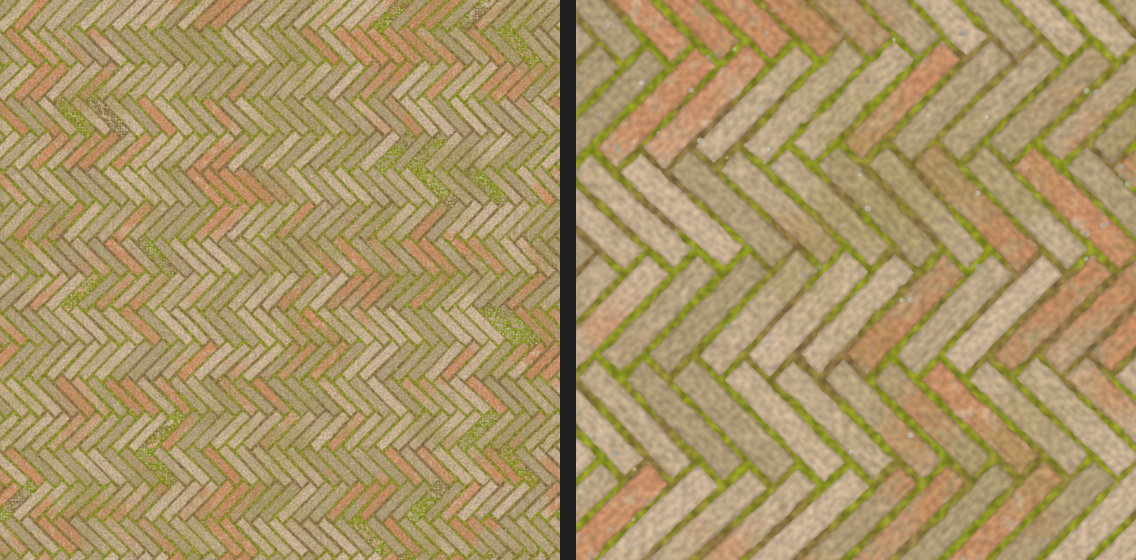
Left, the full canvas; right, a detail of the centre.
Give the GLSL for this texture, as a Shadertoy shader.

```glsl
// Weathered herringbone brick paving with mossy joints, red patches and gravel-filled gaps.

const vec2 REPEATS = vec2(34.0, 8.0);   // bricks across, zigzag rows down
const float TAU = 6.28319;

const vec3 TAN_BRICK  = vec3(0.67, 0.60, 0.46);
const vec3 PALE_BRICK = vec3(0.78, 0.69, 0.58);
const vec3 RED_BRICK  = vec3(0.77, 0.51, 0.34);
const vec3 OLIVE_FILM = vec3(0.61, 0.56, 0.34);
const vec3 SOIL       = vec3(0.54, 0.44, 0.27);
const vec3 MOSS       = vec3(0.53, 0.56, 0.14);
const vec3 GRAVEL     = vec3(0.76, 0.77, 0.71);

struct Brick {
    vec2 local;   // position along and across the brick
    vec2 id;
    float dist;   // signed distance to the brick edge
};

float hash(vec2 p) {
    vec3 q = fract(p.xyx * 0.1031);
    q += dot(q, q.yzx + 33.33);
    return fract((q.x + q.y) * q.z);
}

// Contribution of one lattice corner to the gradient noise.
float corner(vec2 cell, vec2 offset, float period) {
    float angle = TAU * hash(mod(cell, period) + period);
    return dot(vec2(cos(angle), sin(angle)), offset);
}

// Gradient noise that wraps over the unit square.
float noise(vec2 uv, float period) {
    vec2 p = uv * period, i = floor(p), f = p - i;
    vec2 s = f * f * f * (f * (f * 6.0 - 15.0) + 10.0);
    vec2 e = vec2(1.0, 0.0);
    float low  = mix(corner(i, f, period), corner(i + e, f - e, period), s.x);
    float high = mix(corner(i + e.yx, f - e.yx, period), corner(i + 1.0, f - 1.0, period), s.x);
    return mix(low, high, s.y);
}

float fbm(vec2 uv, float period) {
    float sum = 0.0, gain = 1.0;
    for (int i = 0; i < 4; i++) {
        sum += gain * noise(uv, period);
        period *= 2.0;
        gain *= 0.55;
    }
    return sum;
}

float boxDistance(vec2 p, vec2 halfSize) {
    vec2 d = abs(p) - halfSize;
    return length(max(d, 0.0)) + min(max(d.x, d.y), 0.0);
}

// Nearest brick leaning right (lean = 1) or left (lean = -1).
Brick findBrick(vec2 p, float lean, float shift) {
    vec2 cell = 1.0 / REPEATS;
    vec2 d = p - shift * cell;
    float row = floor(d.y / cell.y + 0.5);
    d.y -= row * cell.y;
    float column = floor((d.x - lean * d.y) / cell.x + 0.5);
    d.x -= column * cell.x;

    Brick brick;
    brick.id = mod(vec2(column, row), REPEATS) + (lean > 0.0 ? 0.0 : 50.0);
    brick.local = vec2(d.x + lean * d.y, d.x - lean * d.y) * 0.70711;
    vec2 halfSize = cell.yx * 0.35355;
    float tilt = 0.035 * (hash(brick.id + 7.0) - 0.5);
    vec2 q = brick.local + tilt * vec2(-brick.local.y, brick.local.x);
    float gap = halfSize.y * mix(0.12, 0.25, hash(brick.id + 13.0));
    float rounding = 0.0012;
    brick.dist = boxDistance(q, halfSize - gap - rounding) - rounding;
    return brick;
}

// Scattered round pebbles; returns their coverage.
float pebbles(vec2 uv, float count, float density, float pixel) {
    vec2 p = uv * count, cell = mod(floor(p), count);
    vec2 jitter = vec2(hash(cell + 3.0), hash(cell + 19.0)) - 0.5;
    float radius = mix(0.18, 0.38, hash(cell + 31.0));
    float d = length(fract(p) - 0.5 - 0.3 * jitter) - radius;
    float soft = pixel * count;
    return step(hash(cell + 43.0), density) * (1.0 - smoothstep(-soft, soft, d));
}

void mainImage(out vec4 fragColor, in vec2 fragCoord) {
    vec2 uv = fragCoord / iResolution.y;
    float pixel = 1.0 / iResolution.y;

    // Slightly uneven laying
    vec2 p = uv + 0.005 * vec2(noise(uv, 6.0), noise(uv + 0.37, 6.0)) + vec2(0.0, 0.02);
    Brick right = findBrick(p, 1.0, 0.0);
    Brick left = findBrick(p, -1.0, 0.5);
    Brick brick = right;
    if (left.dist < right.dist) brick = left;

    // Chipped edges
    float patches = fbm(uv, 5.0);
    float chips = fbm(uv, 80.0);
    float wear = hash(brick.id + 23.0);
    float dist = brick.dist + chips * mix(0.0007, 0.0022, wear * wear);
    float cover = 1.0 - smoothstep(-pixel, pixel, dist);

    // Brick colour: individual tone, red clusters and olive film
    float tone = hash(brick.id);
    float redness = smoothstep(0.5, 0.8, hash(brick.id + 61.0) + 0.65 * patches - 0.12);
    float film = smoothstep(-0.1, 0.7, fbm(uv + 0.41, 7.0) + 0.3 * chips);
    vec3 brickColor = mix(TAN_BRICK, PALE_BRICK, smoothstep(0.1, 0.9, tone + 0.35 * chips));
    brickColor = mix(brickColor, RED_BRICK, 0.75 * redness * smoothstep(-0.7, 0.3, chips + 0.2));
    brickColor = mix(brickColor, OLIVE_FILM, 0.6 * film);
    float streaks = noise(brick.local * vec2(1.0, 4.0) + brick.id * 0.37, 90.0);
    brickColor *= 1.0 + 0.09 * streaks + 0.16 * noise(uv, 240.0);
    brickColor *= mix(0.86, 1.0, smoothstep(0.0, 0.0025, -dist));

    // Joints of soil and moss
    float mossy = smoothstep(-0.35, 0.35, fbm(uv + 0.13, 14.0) + 0.15);
    vec3 jointColor = mix(SOIL, MOSS, mossy) * (1.0 + 0.35 * noise(uv, 190.0));

    // A few crumbled bricks filled with gravel
    float crumbled = step(0.955, wear) * smoothstep(-0.25, 0.1, chips + 0.1);
    vec3 color = mix(jointColor, brickColor, cover * (1.0 - 0.85 * crumbled));
    float density = mix(0.012, 0.6, crumbled);
    color = mix(color, GRAVEL * (0.9 + 0.3 * chips), 0.8 * pebbles(uv, 200.0, density, pixel));

    fragColor = vec4(clamp(color, 0.0, 1.0), 1.0);
}
```
